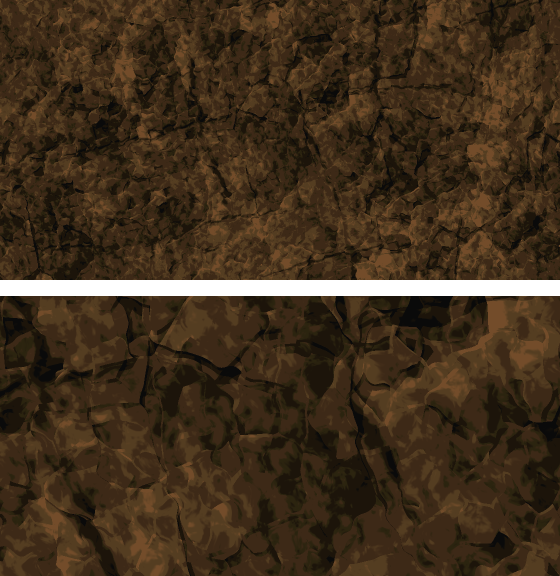
Top: the whole. Bottom: its middle third, enlarged.
A Shadertoy shader for this texture:

```glsl
// Weathered brown cliff face: tilted, broken rock facets at three scales,
// lit from the upper left, split by thin steep joints and slanting bedding.
// A single brightness value is built first, then mapped to an earthy palette.

#define BLOCK_SCALE vec2(5.0, 2.6)
#define CHUNK_SCALE vec2(9.5, 11.0)
#define CHIP_SCALE vec2(27.0, 21.0)
#define BEDDING_ANGLE 0.25
#define LIGHT_DIR vec2(-0.5, 0.86)
#define RELIEF 2.6
#define SHADOW 1.5
#define CRACK_DEPTH 1.5
#define GRAIN 3.3
#define BIAS 0.09
#define GAIN 1.1
#define AA 2

vec3 hash3(vec2 p) {
    vec3 q = fract(p.xyx * vec3(0.1031, 0.1030, 0.0973));
    q += dot(q, q.yxz + 33.33);
    return fract((q.xxy + q.yzz) * q.zyx);
}

float noise(vec2 p) {
    vec2 i = floor(p), f = fract(p);
    f = f * f * (3.0 - 2.0 * f);
    vec2 e = vec2(0.0, 1.0);
    return mix(mix(hash3(i).x, hash3(i + e.yx).x, f.x),
               mix(hash3(i + e.xy).x, hash3(i + e.yy).x, f.x), f.y);
}

float fbm(vec2 p) {
    float sum = 0.0, amp = 0.53;
    for (int i = 0; i < 4; i++) {
        sum += amp * noise(p);
        p = mat2(1.6, 1.2, -1.2, 1.6) * p + 17.3;
        amp *= 0.5;
    }
    return sum;
}

// Coordinates along axes turned by the given angle
vec2 turn(vec2 p, float angle) {
    float c = cos(angle), s = sin(angle);
    return vec2(c * p.x + s * p.y, c * p.y - s * p.x);
}

// Voronoi cells as tilted planes: x = height, y = face tone
vec2 facets(vec2 p, float seed) {
    vec2 cell = floor(p), f = fract(p), toCenter = vec2(0.0);
    vec3 rock = vec3(0.0);
    float nearest = 9.0;
    for (int j = -1; j <= 1; j++)
    for (int i = -1; i <= 1; i++) {
        vec2 g = vec2(i, j);
        vec3 r = hash3(cell + g + seed);
        vec2 d = f - g - 0.1 - 0.8 * r.xy;
        if (dot(d, d) < nearest) {
            nearest = dot(d, d);
            rock = r;
            toCenter = d;
        }
    }
    vec2 tilt = fract(rock.yx * 7.0 + rock.z) - 0.5;
    float tone = fract(rock.x * 13.0 + rock.z * 5.0) - 0.5;
    return vec2(rock.z + dot(tilt, toCenter), tone + 0.35 * dot(toCenter, LIGHT_DIR));
}

// Blocks, chunks and chips stacked into one height and tone
vec2 surface(vec2 p, float rubble) {
    vec2 blocks = facets(turn(p, BEDDING_ANGLE) * BLOCK_SCALE, 3.0);
    vec2 chunks = facets(turn(p, BEDDING_ANGLE + 0.4) * CHUNK_SCALE, 41.0);
    vec2 chips = facets(turn(p, BEDDING_ANGLE - 0.3) * CHIP_SCALE, 87.0);
    return blocks * vec2(0.9, 1.1)
         + chunks * vec2(0.55, 1.15) * mix(0.5, 1.15, rubble)
         + chips * vec2(0.4, 0.95) * mix(0.35, 1.2, rubble);
}

// Repeated broken cracks that open and close along their length
float cracks(float across, float along, float width, float seed) {
    float x = across + 0.3 * (noise(vec2(along * 2.5, seed)) - 0.5)
                     + 0.05 * (noise(vec2(along * 19.0, seed)) - 0.5);
    float id = floor(x);
    float center = 0.25 + 0.5 * hash3(vec2(id, seed)).x;
    float opening = smoothstep(0.38, 0.8, noise(vec2(along * 5.0, id * 7.0 + seed)));
    float w = width * opening;
    return sqrt(opening) * (1.0 - smoothstep(w * 0.4, w + 0.008, abs(fract(x) - center)));
}

vec3 palette(float t) {
    vec3 c = vec3(0.04, 0.04, 0.04);
    c = mix(c, vec3(0.11, 0.08, 0.04), smoothstep(-2.4, -2.0, t));
    c = mix(c, vec3(0.17, 0.14, 0.06), smoothstep(-1.14, -0.84, t));
    c = mix(c, vec3(0.24, 0.16, 0.09), smoothstep(-0.76, -0.46, t));
    c = mix(c, vec3(0.33, 0.24, 0.13), smoothstep(0.2, 0.7, t));
    return mix(c, vec3(0.45, 0.30, 0.165), smoothstep(1.1, 1.6, t));
}

vec3 cliff(vec2 p) {
    // Bend and roughen the fracture lines
    vec2 q = p + 0.06 * (vec2(noise(p * 3.0), noise(p * 3.0 + 50.0)) - 0.5)
               + 0.012 * (vec2(noise(p * 55.0), noise(p * 55.0 + 90.0)) - 0.5);
    float rubble = smoothstep(0.3, 0.7, noise(p * 2.7 + 21.0));

    // Lit edges and wedge-shaped shadows from height steps toward the light
    vec2 rock = surface(q, rubble);
    float reach = mix(0.008, 0.034, noise(p * 11.0 + 63.0));
    float rise = rock.x - surface(q + LIGHT_DIR * 0.005, rubble).x;
    float blocked = surface(q + LIGHT_DIR * reach, rubble).x - rock.x;
    float tone = rock.y + clamp(rise * RELIEF, -0.9, 0.6);
    tone -= SHADOW * smoothstep(0.12, 0.5, blocked);

    // Steep joints and bedding cracks, stepped from face to face
    vec2 b = turn(q, BEDDING_ANGLE - 0.07) + 0.018 * rock.y;
    float split = max(cracks(b.x * 3.0, b.y, 0.024, 5.0), cracks(b.y * 4.0, b.x, 0.022, 31.0));
    tone -= CRACK_DEPTH * split;

    // Broad staining, steep streaks and fine grain
    tone += 2.3 * (fbm(p * 2.4 + 8.0) - 0.5);
    tone += 0.7 * (noise(b * vec2(75.0, 17.0)) - 0.5);
    tone += GRAIN * (fbm(b * vec2(76.0, 52.0)) - 0.5);
    return palette((tone + BIAS) * GAIN);
}

void mainImage(out vec4 fragColor, in vec2 fragCoord) {
    vec3 color = vec3(0.0);
    for (int j = 0; j < AA; j++)
    for (int i = 0; i < AA; i++) {
        vec2 shift = (vec2(i, j) + 0.5) / float(AA) - 0.5;
        color += cliff((fragCoord + shift) / iResolution.y);
    }
    fragColor = vec4(color / float(AA * AA), 1.0);
}
```
